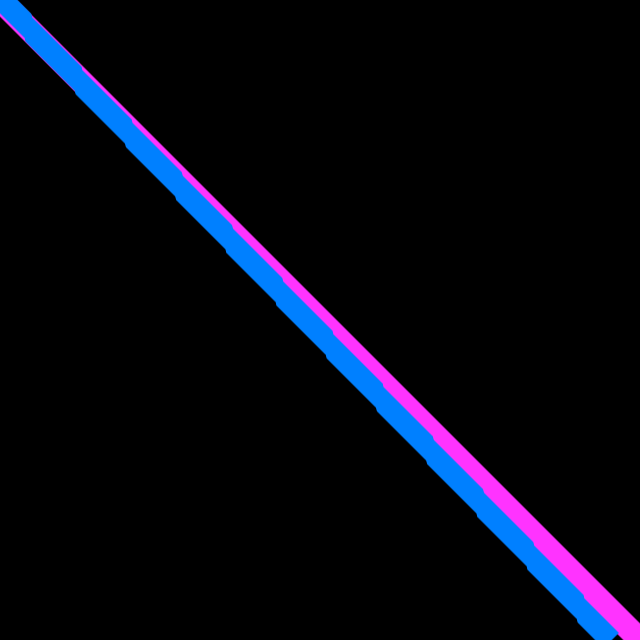
A WebGL 2 fragment shader for this background:

```glsl
#version 300 es
precision highp float;

uniform vec2 u_resolution;
out vec4 fragColor;

#define PINK vec3(1.0, 0.2, 1.0)
#define BLUE vec3(0.0, 0.5, 1.0)
#define PINK_HALF 0.0260
#define BLUE_HALF 0.0241
#define BLUE_OFFSET 0.0009
#define STEP_DROP 0.0041
#define STEP_START 0.0563
#define STEP_PERIOD 0.1013
#define STEP_SLANT 0.277
#define BLUE_END 1.956
#define SOFTNESS 0.0022

// Smooth coverage of the region where the distance is negative
float coverage(float dist) {
    return 1.0 - smoothstep(-SOFTNESS, SOFTNESS, dist);
}

// Floor with a short smooth rise just around each whole number
float softFloor(float t) {
    float shifted = t + 0.02;
    return floor(shifted) - 1.0 + smoothstep(0.0, 0.04, fract(shifted));
}

void main() {
    vec2 p = gl_FragCoord.xy / u_resolution;
    p.y = 1.0 - p.y;

    // Position across and along the falling diagonal
    float across = p.y - p.x;
    float along = p.x + p.y;

    // The blue band slides sideways in slanted steps
    float stepIndex = softFloor((p.x + STEP_SLANT * p.y - STEP_START) / STEP_PERIOD);
    float blueCentre = BLUE_OFFSET + STEP_DROP * stepIndex;

    float pinkBand = coverage(abs(across) - PINK_HALF);
    float blueBand = coverage(abs(across - blueCentre) - BLUE_HALF);
    blueBand *= coverage(along - BLUE_END);

    // Blue lies over pink on black
    vec3 color = PINK * pinkBand;
    color = mix(color, BLUE, blueBand);
    fragColor = vec4(color, 1.0);
}
```
